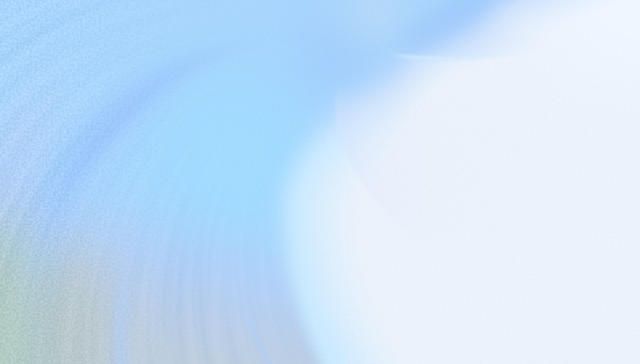
Reproduce this background procedurally as a Shadertoy shader.

```glsl
// Soft pastel swirl: blue and grey streaks spiral out of a hub near the top,
// beside a large pale field with a curved, glowing edge.
// Bands live in twisted polar coordinates; gradient noise adds streaks and grain.

// Layout, in units of the canvas height
const vec2  HUB = vec2(0.96, 0.89);
const float TWIST = 0.75;
const float EDGE_X = 0.775;
const float EDGE_Y = 0.42;
const float STREAK_GAIN = 0.04;
const float GRAIN_GAIN = 0.055;

// Palette
const vec3 SKY        = vec3(0.66, 0.835, 0.99);
const vec3 CYAN       = vec3(0.63, 0.86, 1.00);
const vec3 DEEP_BLUE  = vec3(0.60, 0.77, 0.985);
const vec3 PERIWINKLE = vec3(0.70, 0.81, 0.965);
const vec3 GREY       = vec3(0.74, 0.805, 0.87);
const vec3 STONE      = vec3(0.73, 0.78, 0.79);
const vec3 SAGE       = vec3(0.67, 0.78, 0.74);
const vec3 HUB_PALE   = vec3(0.71, 0.85, 0.975);
const vec3 RIM_CYAN   = vec3(0.77, 0.91, 1.00);
const vec3 RIM_LILAC  = vec3(0.76, 0.86, 0.99);
const vec3 FIELD      = vec3(0.918, 0.948, 0.985);
const vec3 LILAC      = vec3(0.85, 0.89, 0.985);

vec2 hashGradient(vec2 cell) {
    vec3 h = fract(cell.xyx * vec3(0.1031, 0.1030, 0.0973));
    h += dot(h, h.yzx + 33.33);
    float angle = 6.2832 * fract((h.x + h.y) * h.z);
    return vec2(cos(angle), sin(angle));
}

float gradientNoise(vec2 p) {
    vec2 i = floor(p), f = p - i;
    vec2 u = f * f * f * (f * (f * 6.0 - 15.0) + 10.0);
    vec2 e = vec2(0.0, 1.0);
    float a = dot(hashGradient(i), f);
    float b = dot(hashGradient(i + e.yx), f - e.yx);
    float c = dot(hashGradient(i + e.xy), f - e.xy);
    float d = dot(hashGradient(i + e.yy), f - e.yy);
    return mix(mix(a, b, u.x), mix(c, d, u.x), u.y);
}

float bell(float x, float width) {
    return exp(-x * x / (width * width));
}

// Approximate signed distance to the pale field's edge, positive inside it
float fieldDistance(vec2 p) {
    float h = p.y - EDGE_Y;
    float bend = h > 0.0 ? 2.0 : 0.6;
    float slope = 2.0 * bend * h;
    return (p.x - EDGE_X - bend * h * h) / sqrt(1.0 + slope * slope);
}

// Blue, violet and grey streaks flowing out of the hub
vec3 swirl(vec2 p) {
    vec2 q = HUB - p;
    float r = length(q);
    float s = atan(q.y, q.x) - TWIST * r;

    vec3 col = mix(SKY, CYAN, bell(p.x - 0.64, 0.26) * bell(p.y - 0.56, 0.27));
    float height = p.y + 0.25 * p.x;
    col = mix(col, PERIWINKLE, 1.0 - smoothstep(0.3, 0.62, height));
    col = mix(col, PERIWINKLE, 0.7 * bell(s + 0.38, 0.14) * smoothstep(0.7, 1.0, r));
    col = mix(col, GREY, 1.0 - smoothstep(0.1, 0.45, height));
    col = mix(col, STONE, 0.8 * bell(p.x - 0.2, 0.13) * (1.0 - smoothstep(0.1, 0.45, p.y)));
    col = mix(col, SAGE, 0.9 * bell(p.x, 0.14) * (1.0 - smoothstep(0.15, 0.55, p.y)));

    // Main dark band, then two fainter streaks near the bottom
    col = mix(col, DEEP_BLUE, 0.85 * bell(s + 0.18, 0.085) * bell(r - 0.7, 0.3));
    col = mix(col, PERIWINKLE, 0.6 * bell(s - 0.14, 0.03) * smoothstep(0.7, 1.0, r));
    col = mix(col, PERIWINKLE, 0.7 * bell(s - 0.64 + 0.3 * (0.917 - r), 0.014)
                                   * smoothstep(0.6, 0.85, r));

    float fibres = gradientNoise(vec2(s * 22.0, r * 2.0))
                 + 0.5 * gradientNoise(vec2(s * 55.0, r * 3.0 + 7.0));
    float reach = smoothstep(0.3, 1.0, r) * (1.0 - smoothstep(0.6, 0.95, p.x));
    return col + STREAK_GAIN * fibres * reach * vec3(1.0, 0.7, 0.5);
}

void mainImage(out vec4 fragColor, in vec2 fragCoord) {
    vec2 p = fragCoord / iResolution.y;
    p.x *= 1.7534 * iResolution.y / iResolution.x;
    vec3 col = swirl(p);

    // Hub glow and the blue fold to its right, cut off by a shallow arc
    float arc = p.y - 0.84 - 0.35 * (p.x - 1.23) * (p.x - 1.23);
    col = mix(col, DEEP_BLUE, 0.4 * bell(length(p - vec2(0.93, 0.85)), 0.13));
    col = mix(col, HUB_PALE, 0.85 * bell(length(p - vec2(1.03, 0.97)), 0.11));
    float fold = dot(p - vec2(1.16, 0.87), normalize(vec2(0.13, -0.21)));
    col = mix(col, DEEP_BLUE, 0.75 * bell(fold, 0.075) * smoothstep(-0.02, 0.03, arc)
                                  * smoothstep(1.03, 1.18, p.x));

    // Pale field: a coloured rim first, then a slow fade to near white
    float d = fieldDistance(p);
    d += 0.05 * (1.0 - smoothstep(-0.015, 0.005, arc)) * smoothstep(1.05, 1.25, p.x);
    d += 0.05 * smoothstep(1.25, 1.45, p.x) * smoothstep(0.84, 0.95, p.y);
    float upper = smoothstep(0.55, 0.78, p.y);
    float soft = mix(mix(0.03, 0.055, smoothstep(0.0, 0.4, p.y)), 0.075, upper);
    vec3 rim = mix(RIM_CYAN, RIM_LILAC, upper);
    col = mix(col, rim, smoothstep(-soft, soft, d));
    vec3 field = FIELD + 0.018 * smoothstep(0.6, 1.0, p.y) * smoothstep(1.3, 1.75, p.x);
    col = mix(col, field, smoothstep(-0.03, mix(0.22, 0.17, upper), d));

    // Faint lilac crease and the bright arc line
    float crease = p.x - 0.917 - 1.5 * (0.72 - p.y) * (0.72 - p.y);
    float creaseMask = smoothstep(-0.008, 0.012, crease) * exp(-max(crease, 0.0) / 0.1);
    col = mix(col, LILAC, 0.4 * creaseMask * smoothstep(0.3, 0.6, p.y)
                              * (1.0 - smoothstep(0.7, 0.78, p.y)));
    float arcSpan = smoothstep(1.06, 1.13, p.x) * (1.0 - smoothstep(1.2, 1.5, p.x));
    col = mix(col, vec3(0.83, 0.94, 1.0), 0.6 * bell(arc, 0.006) * arcSpan);

    // Grain, strongest at the left
    float grain = gradientNoise(p * 137.0) + 0.8 * gradientNoise(p * 223.0 + 19.0);
    col += GRAIN_GAIN * grain * mix(0.17, 1.0, 1.0 - smoothstep(0.0, 0.6, p.x));
    fragColor = vec4(clamp(col, 0.0, 1.0), 1.0);
}
```
